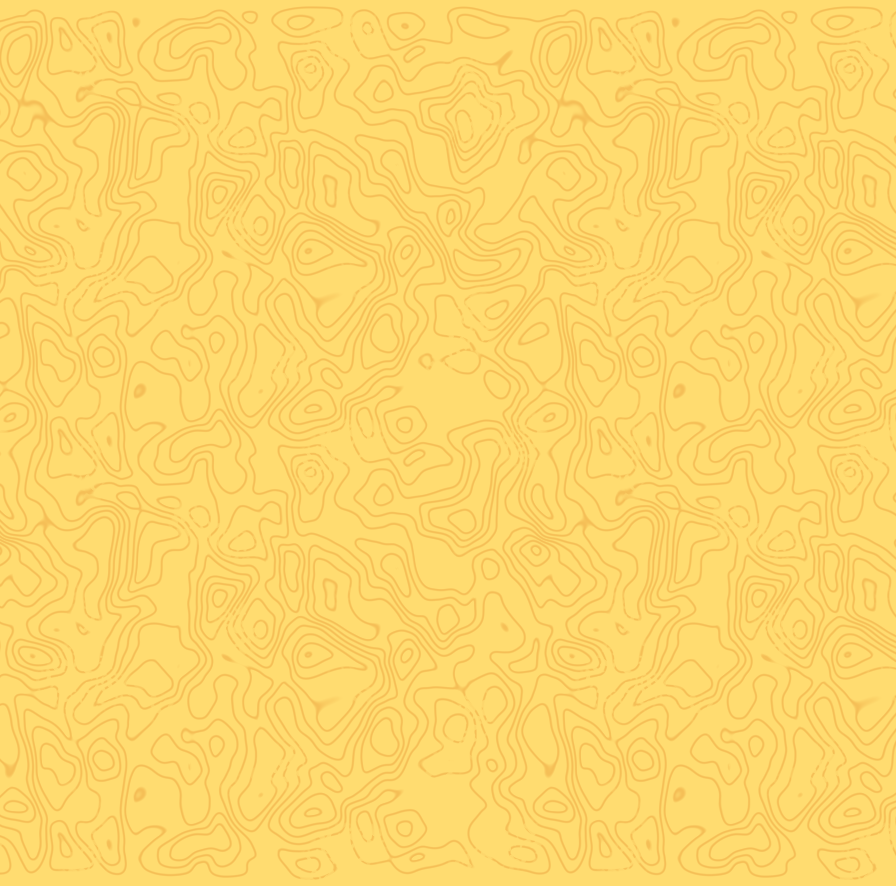
Write a WebGL 2 fragment shader that draws this pattern.

```glsl
#version 300 es
precision highp float;

#define TILE vec2(0.602, 0.4505)  // repeat size, in canvas widths
#define CELLS vec2(7.0, 5.0)      // noise cells per repeat
#define FREE_COLUMN 6.0           // column that varies from row to row
#define LEVELS 6.9                // contours per unit of height
#define DETAIL 0.4                // strength of the finer octave
#define WARP 0.32                 // bending of the hills, in cells
#define HALF_LINE 0.00112         // half line width, in canvas widths
#define MIN_SLOPE 34.0            // keeps flat ground free of blots
#define RIM 0.035                 // height fades to ground near top and bottom
#define WEAR 0.8                  // how far worn strokes fade

uniform vec2 u_resolution;
out vec4 fragColor;

const vec3 GROUND = vec3(1.0, 0.863, 0.44);
const vec3 LINE = vec3(0.962, 0.75, 0.34);

uint scramble(uint n) {
    n = n * 747796405u + 2891336453u;
    n = ((n >> ((n >> 28u) + 4u)) ^ n) * 277803737u;
    return (n >> 22u) ^ n;
}

// Unit slope of a lattice node; wraps with the tile except in the free column
vec2 nodeSlope(vec2 node, float scale, uint seed) {
    vec2 period = CELLS * scale;
    node.x = mod(node.x, period.x);
    bool isFree = abs(node.x / scale - FREE_COLUMN) < 0.6;
    node.y = isFree ? node.y + 64.0 : mod(node.y, period.y);
    uint h = scramble(uint(node.x) + scramble(uint(node.y) + scramble(seed)));
    vec2 slope = vec2(float(h & 1023u), float((h >> 10u) & 1023u)) / 511.5 - 1.0;
    return normalize(slope + 0.0007);
}

float noise(vec2 p, float scale, uint seed) {
    p *= scale;
    vec2 i = floor(p), f = p - i;
    vec2 w = f * f * f * (f * (f * 6.0 - 15.0) + 10.0);
    vec2 r = vec2(1.0, 0.0);
    float a = dot(nodeSlope(i, scale, seed), f);
    float b = dot(nodeSlope(i + r.xy, scale, seed), f - r.xy);
    float c = dot(nodeSlope(i + r.yx, scale, seed), f - r.yx);
    float d = dot(nodeSlope(i + r.xx, scale, seed), f - r.xx);
    return mix(mix(a, b, w.x), mix(c, d, w.x), w.y);
}

vec2 toCells(vec2 pos) {
    return pos / TILE * CELLS - vec2(0.6, 0.0);
}

// Terrain height, counted in contour levels
float terrain(vec2 pos) {
    vec2 q = toCells(pos);
    q += WARP * vec2(noise(q, 1.0, 11u), noise(q, 1.0, 23u));
    q += 0.25 * WARP * vec2(noise(q, 3.0, 31u), noise(q, 3.0, 47u));
    float height = noise(q, 1.0, 5u) + DETAIL * noise(q, 2.0, 8u);
    float top = u_resolution.y / u_resolution.x;
    float edge = min(pos.y, top - pos.y);
    return LEVELS * height * smoothstep(0.0, RIM, edge);
}

void main() {
    vec2 pos = gl_FragCoord.xy / u_resolution.x;
    float pixel = 1.0 / u_resolution.x;

    // Distance to the nearest contour
    vec2 e = vec2(0.0008, 0.0);
    float level = terrain(pos);
    vec2 slope = vec2(terrain(pos + e.xy), terrain(pos + e.yx)) - level;
    float steepness = max(length(slope) / e.x, MIN_SLOPE);
    float dist = abs(fract(level) - 0.5) / steepness;
    float soft = 0.9 * pixel;
    float ink = 1.0 - smoothstep(HALF_LINE - soft, HALF_LINE + soft, dist);

    // Patches where the stroke breaks up
    vec2 q = toCells(pos);
    float patchy = smoothstep(0.14, 0.38, noise(q, 1.0, 71u));
    float grit = smoothstep(-0.05, 0.2, noise(q, 14.0, 83u));
    ink *= 1.0 - WEAR * patchy * grit;

    fragColor = vec4(mix(GROUND, LINE, ink), 1.0);
}
```
